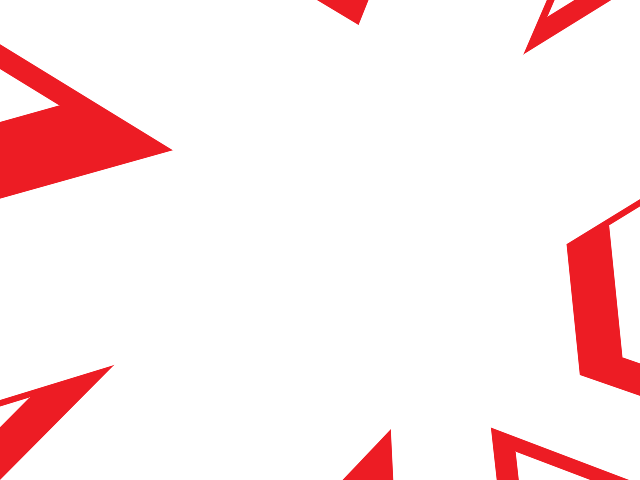
Write a Shadertoy shader that draws this background.

```glsl
// Red angular brackets and spikes pointing inward from the borders of a white field.

const vec3 WHITE = vec3(1.0);
const vec3 RED = vec3(0.929, 0.110, 0.141);
const vec2 FIELD = vec2(4.0 / 3.0, 1.0);

// Signed distance to the line through the origin along dir, negative on its left.
float edge(vec2 q, vec2 dir) {
    vec2 d = normalize(dir);
    return d.y * q.x - d.x * q.y;
}

// Endless wedge from apex, swept counterclockwise from startDir to endDir.
float wedge(vec2 p, vec2 apex, vec2 startDir, vec2 endDir) {
    vec2 q = p - apex;
    return max(edge(q, startDir), -edge(q, endDir));
}

// Wedge with a parallel-sided wedge cut out of it.
float bracket(vec2 p, vec2 outer, vec2 inner, vec2 startDir, vec2 endDir) {
    return max(wedge(p, outer, startDir, endDir),
              -wedge(p, inner, startDir, endDir));
}

// Open-ended block bounded by an upper and a lower corner on its left side.
float block(vec2 p, vec2 upper, vec2 lower) {
    vec2 side = upper - lower;
    return max(wedge(p, upper, -side, vec2(0.88, 0.54)),
               wedge(p, lower, vec2(0.72, -0.25), side));
}

float shapes(vec2 p) {
    // Left border
    float d = bracket(p, vec2(0.3602, 0.6870), vec2(0.1233, 0.7805),
                      vec2(-2.07, 1.27), vec2(-2.07, -0.58));
    d = min(d, bracket(p, vec2(0.2378, 0.2396), vec2(0.0615, 0.1719),
                       vec2(-1.37, -0.42), vec2(-1.37, -1.38)));

    // Top border
    d = min(d, wedge(p, vec2(0.7470, 0.9479), vec2(0.12, 0.30), vec2(-0.50, 0.30)));
    d = min(d, bracket(p, vec2(1.0903, 0.8865), vec2(1.1406, 0.9653),
                       vec2(1.05, 0.65), vec2(0.28, 0.65)));

    // Right border
    d = min(d, max(block(p, vec2(1.1802, 0.4913), vec2(1.2079, 0.2188)),
                  -block(p, vec2(1.2691, 0.5305), vec2(1.2969, 0.2556))));

    // Bottom border
    d = min(d, wedge(p, vec2(0.8142, 0.1059), vec2(-0.58, -0.61), vec2(0.03, -0.61)));
    return min(d, bracket(p, vec2(1.0226, 0.1094), vec2(1.0743, 0.0590),
                          vec2(0.07, -0.63), vec2(1.66, -0.63)));
}

void mainImage(out vec4 fragColor, in vec2 fragCoord) {
    vec2 p = fragCoord / iResolution.xy * FIELD;
    float halfPixel = 0.5 / iResolution.y;
    float ink = 1.0 - smoothstep(-halfPixel, halfPixel, shapes(p));
    fragColor = vec4(mix(WHITE, RED, ink), 1.0);
}
```
